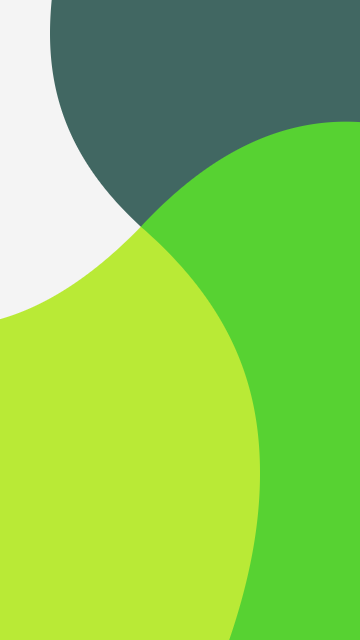
Reproduce this background procedurally as a WebGL 1 fragment shader.

```glsl
precision highp float;
// Four flat colour fields divided by two crossing S-shaped curves.

uniform vec2 u_resolution;

// Blend of square and cube, flat at t = 0 and reaching 1 at t = 1.
float bend(float t, float squareShare) {
  return t * t * mix(t, 1.0, squareShare);
}

// Steep curve: x as a function of height.
float steepCurve(float y) {
  if (y > 0.6458) return 0.1389 + 0.2523 * bend((0.9479 - y) / 0.3021, 0.68);
  if (y > 0.2604) return 0.7222 - 0.3310 * bend((y - 0.2604) / 0.3854, 0.62);
  return 0.7222 - 0.0856 * bend((0.2604 - y) / 0.2604, 1.15);
}

// Shallow curve: height as a function of x.
float shallowCurve(float x) {
  if (x > 0.3912) return 0.8099 - 0.1641 * bend((0.9606 - x) / 0.5694, 0.9);
  float t = x / 0.3912;
  return 0.5013 + 0.1445 * t * mix(0.43, 1.0, t);
}

// Coverage across a one-pixel edge, from an axis offset and slope in pixels.
float coverage(float offset, float slope) {
  return clamp(0.5 + offset / sqrt(1.0 + slope * slope), 0.0, 1.0);
}

void main() {
  vec2 p = gl_FragCoord.xy / u_resolution;
  float aspect = u_resolution.x / u_resolution.y;
  float h = 0.002;

  // Slopes by central differences keep both edges evenly smooth.
  float steepSlope = (steepCurve(p.y + h) - steepCurve(p.y - h)) / (2.0 * h) * aspect;
  float shallowSlope = (shallowCurve(p.x + h) - shallowCurve(p.x - h)) / (2.0 * h) / aspect;
  float right = coverage((p.x - steepCurve(p.y)) * u_resolution.x, steepSlope);
  float above = coverage((p.y - shallowCurve(p.x)) * u_resolution.y, shallowSlope);

  vec3 white = vec3(0.957);
  vec3 slate = vec3(0.255, 0.404, 0.384);
  vec3 lime = vec3(0.725, 0.918, 0.212);
  vec3 green = vec3(0.341, 0.824, 0.196);

  vec3 upper = mix(white, slate, right);
  vec3 lower = mix(lime, green, right);
  gl_FragColor = vec4(mix(lower, upper, above), 1.0);
}
```
